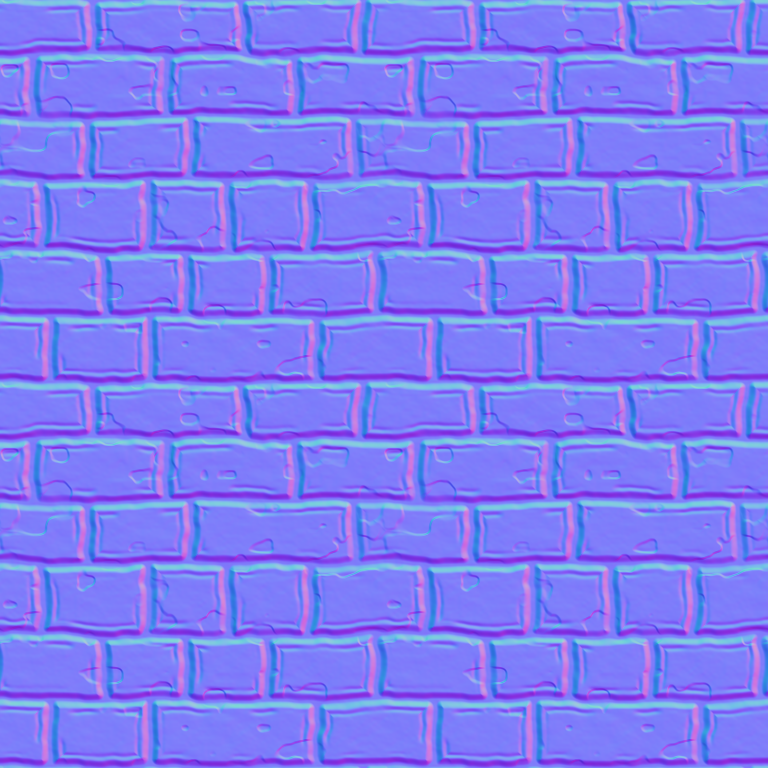
Give the GLSL for this texture map, as a three.js fragment shader.

```glsl
varying vec2 vUv;

// All lengths below are in tiles; the canvas holds REPEATS x REPEATS tiles.
const float REPEATS = 2.0;
const vec3 EDGES_LOW = vec3(0.0, 0.177, 0.346);
const vec3 EDGES_HIGH = vec3(0.531, 0.693, 0.857);
const float BEVEL_START = 0.001;
const float BEVEL_END = 0.020;
const float BRICK_HEIGHT = 0.0108;
const float CORNER_RADIUS = 0.016;
const float SIDE_GAP = 0.002;
const float LIP_INSET = 0.029;
const float LIP_WIDTH = 0.006;
const float LIP_DEPTH = 0.0032;
const float CHIP_DEPTH = 0.0030;
const float GRAIN = 0.0011;
const float SLOPE_STEP = 0.0026;
const vec3 TINT = vec3(0.99, 0.98, 0.98);

float hash(vec2 p) {
  return fract(sin(dot(p, vec2(127.1, 311.7))) * 43758.5453);
}

// Value noise that wraps at the tile border, with n cells per tile
float noise(vec2 p, vec2 n) {
  p *= n;
  vec2 i = floor(p);
  vec2 f = p - i;
  f = f * f * f * (f * (f * 6.0 - 15.0) + 10.0);
  vec2 a = mod(i, n);
  vec2 b = mod(i + 1.0, n);
  return mix(mix(hash(a), hash(vec2(b.x, a.y)), f.x),
             mix(hash(vec2(a.x, b.y)), hash(b), f.x), f.y);
}

float min3(vec3 v) { return min(v.x, min(v.y, v.z)); }
float min4(vec4 v) { return min(min(v.x, v.y), min(v.z, v.w)); }

// Upright joints of each course, from the bottom; three-brick rows repeat one
vec4 courseJoints(float row) {
  if (row < 0.5) return vec4(0.130, 0.390, 0.826, 0.826);
  if (row < 1.5) return vec4(0.268, 0.486, 0.696, 0.982);
  if (row < 2.5) return vec4(0.110, 0.387, 0.595, 0.807);
  if (row < 3.5) return vec4(0.228, 0.496, 0.922, 0.922);
  if (row < 4.5) return vec4(0.083, 0.433, 0.769, 0.769);
  return vec4(0.238, 0.632, 0.940, 0.940);
}

float wallHeight(vec2 p) {
  // Uneven brick outlines
  vec2 w = p;
  w.y += (noise(p, vec2(7.0, 6.0)) - 0.5) * 0.016;
  w.x += (noise(p + 0.37, vec2(6.0, 14.0)) - 0.5) * 0.012;
  w.y += (noise(p + 0.61, vec2(31.0, 24.0)) - 0.5) * 0.006;
  w.x += (noise(p + 0.19, vec2(24.0, 37.0)) - 0.5) * 0.006;
  w = fract(w);

  // Course, brick and distance to its four sides
  float row = dot(step(EDGES_LOW, vec3(w.y)) + step(EDGES_HIGH, vec3(w.y)), vec3(1.0)) - 1.0;
  vec4 joints = courseJoints(row);
  float column = mod(dot(step(joints, vec4(w.x)), vec4(1.0)), 4.0);
  float below = min3(min(fract(w.y - EDGES_LOW), fract(w.y - EDGES_HIGH)));
  float above = min3(min(fract(EDGES_LOW - w.y), fract(EDGES_HIGH - w.y)));
  float side = min(min4(fract(w.x - joints)), min4(fract(joints - w.x)));
  float character = hash(vec2(column + 3.0, row + 11.0));
  vec2 inset = vec2(side - SIDE_GAP, min(below, above)) - 0.002 * character;
  float d = CORNER_RADIUS - length(max(CORNER_RADIUS - inset, 0.0))
          + max(min(inset.x, inset.y) - CORNER_RADIUS, 0.0);

  // Bevelled body with a worn groove inside its rim
  float body = smoothstep(BEVEL_START, BEVEL_END, d);
  float h = BRICK_HEIGHT * body;
  float lip = (d - LIP_INSET) / LIP_WIDTH;
  float wear = smoothstep(0.2, 0.85, noise(p + 0.43, vec2(17.0, 19.0)));
  h -= LIP_DEPTH * wear * exp(-lip * lip);

  // Flakes broken from the edges of some bricks
  float flake = noise(p + 0.71, vec2(15.0, 21.0)) * 0.8
              + noise(p + 0.13, vec2(41.0, 47.0)) * 0.2;
  float limit = mix(0.78, 0.50, character) + 3.2 * d;
  h -= CHIP_DEPTH * body * smoothstep(0.0, 0.09, flake - limit);

  // Soft dents and fine grain
  h += GRAIN * noise(p, vec2(19.0, 27.0));
  h += GRAIN * 0.45 * noise(p + 0.29, vec2(43.0, 61.0));
  h += GRAIN * 0.18 * noise(p + 0.53, vec2(97.0, 113.0));
  return h;
}

void main() {
  vec2 p = vUv * REPEATS;
  vec2 e = vec2(SLOPE_STEP, 0.0);
  vec2 slope = vec2(wallHeight(p + e.xy) - wallHeight(p - e.xy),
                    wallHeight(p + e.yx) - wallHeight(p - e.yx)) / (2.0 * SLOPE_STEP);
  vec3 normal = normalize(vec3(-slope, 1.0));
  gl_FragColor = vec4((normal * 0.5 + 0.5) * TINT, 1.0);
}
```
